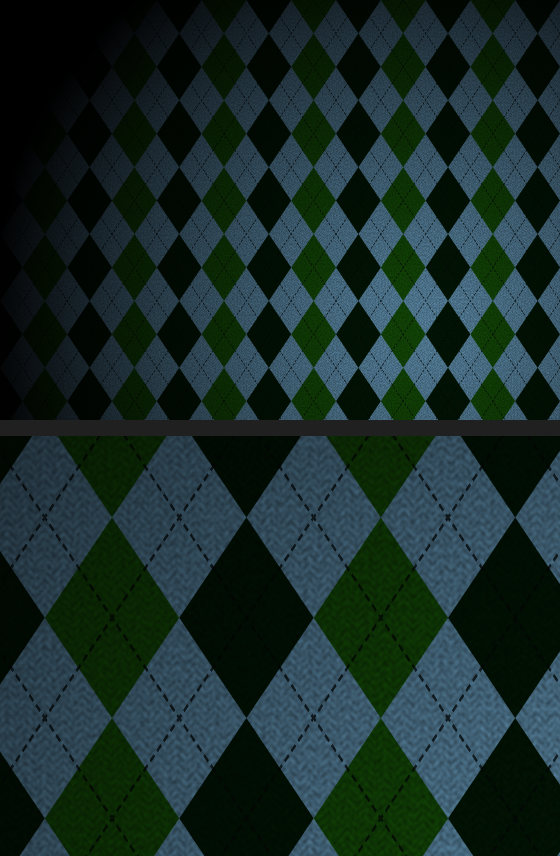
Top, the full canvas; bottom, a detail of the centre.
This pattern is drawn by a WebGL 1 fragment shader. Its source:

```glsl
precision highp float;

uniform vec2 u_resolution;

// All lengths are fractions of the canvas height.
const vec2 DIAMOND = vec2(0.10667, 0.1592);
const vec3 BLUE = vec3(0.300, 0.450, 0.545);
const vec3 GREEN = vec3(0.062, 0.245, 0.020);
const vec3 DARK = vec3(0.006, 0.072, 0.014);
const vec3 THREAD = vec3(0.010, 0.025, 0.020);
const float STITCH_WIDTH = 0.0020;
const float STITCHES_PER_SIDE = 10.0;
const float STITCH_FILL = 0.62;
const float STITCH_OPACITY = 0.75;
const float RIB_WIDTH = 0.0075;
const float TWILL_PITCH = 0.0066;
const float TWILL_DEPTH = 0.07;
const float GRAIN_DEPTH = 0.25;
const vec2 GRAIN_SCALE = vec2(270.0, 190.0);
const vec2 LIGHT_CENTER = vec2(1.007, 0.219);
const float LIGHT_RADIUS = 1.045;
const float LIGHT_FALLOFF = 1.4;
const float PI = 3.14159265;

vec2 gradientAt(vec2 cell) {
  float h = fract(sin(dot(cell, vec2(127.1, 311.7))) * 43758.5);
  return vec2(cos(2.0 * PI * h), sin(2.0 * PI * h));
}

float gradientNoise(vec2 p) {
  vec2 i = floor(p);
  vec2 f = p - i;
  vec2 w = f * f * f * (f * (f * 6.0 - 15.0) + 10.0);
  vec2 e = vec2(0.0, 1.0);
  float low = mix(dot(gradientAt(i), f),
                  dot(gradientAt(i + e.yx), f - e.yx), w.x);
  float high = mix(dot(gradientAt(i + e.xy), f - e.xy),
                   dot(gradientAt(i + e.yy), f - e.yy), w.x);
  return mix(low, high, w.y);
}

// +1 around even integers, -1 around odd ones, with softened steps.
float parity(float t, float soft) {
  return clamp(2.0 * cos(PI * t) / (PI * soft), -1.0, 1.0);
}

float toNearestInteger(float t) {
  return abs(fract(t + 0.5) - 0.5);
}

// Dashed thread along the integer lines of "across".
float stitch(float across, float along, float spacing, float side, float pixel) {
  float d = toNearestInteger(across) * spacing;
  float line = 1.0 - smoothstep(-0.5 * pixel, 0.5 * pixel, d - 0.5 * STITCH_WIDTH);
  float dashEdge = toNearestInteger(along * STITCHES_PER_SIDE) - 0.5 * STITCH_FILL;
  float soft = 0.5 * pixel * STITCHES_PER_SIDE / side;
  return line * (1.0 - smoothstep(-soft, soft, dashEdge));
}

// Herringbone ribs broken up by yarn grain.
float fabric(vec2 p) {
  float zigzag = toNearestInteger(p.x / (2.0 * RIB_WIDTH)) * 2.0 * RIB_WIDTH;
  float twill = sin(2.0 * PI * (p.y + zigzag) / TWILL_PITCH);
  float grain = gradientNoise(p * GRAIN_SCALE)
              + 0.5 * gradientNoise(p.yx * GRAIN_SCALE * 1.3 + 37.0);
  return 1.0 + TWILL_DEPTH * twill + GRAIN_DEPTH * grain;
}

void main() {
  float pixel = 1.0 / u_resolution.y;
  vec2 p = gl_FragCoord.xy * pixel;

  // Skewed axes turn the diamonds into unit squares.
  vec2 cell = vec2(p.x, 1.0 - p.y) / DIAMOND;
  float a = cell.x + cell.y;
  float b = cell.x - cell.y;
  float slope = length(1.0 / DIAMOND);
  float side = 0.5 * length(DIAMOND);

  // Blue checker, with columns of green and dark between.
  float soft = pixel * slope;
  float blue = 0.5 - 0.5 * parity(a, soft) * parity(b, soft);
  float green = 0.5 - 0.5 * parity(cell.x, pixel / DIAMOND.x);
  vec3 color = mix(mix(DARK, GREEN, green), BLUE, blue);
  color *= fabric(p);

  // Threads crossing every diamond through its centre.
  float thread = max(stitch(a, b, 1.0 / slope, side, pixel),
                     stitch(b, a, 1.0 / slope, side, pixel));
  color = mix(color, THREAD, thread * STITCH_OPACITY);

  // Off-centre pool of light.
  float reach = min(distance(p, LIGHT_CENTER) / LIGHT_RADIUS, 1.0);
  color *= 1.0 - pow(reach, LIGHT_FALLOFF);

  gl_FragColor = vec4(color, 1.0);
}
```
